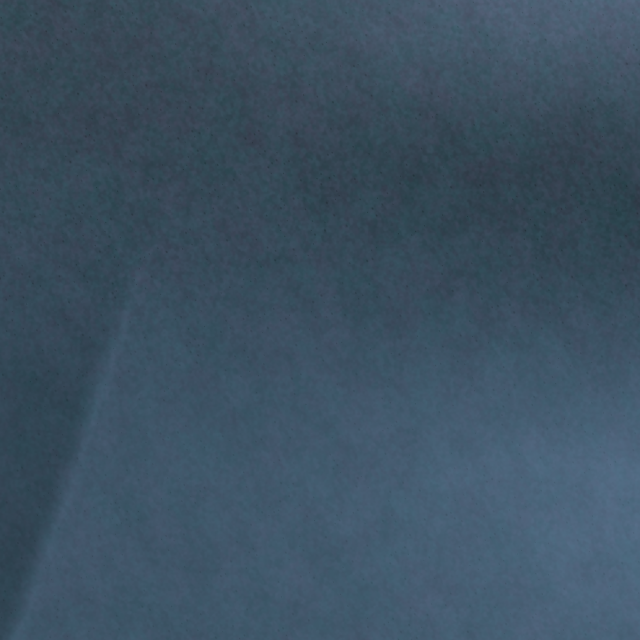
This texture is drawn by a WebGL 2 fragment shader. Its source:

```glsl
#version 300 es
precision highp float;
// Slate-blue matte cloth with a slanting fold, a soft dark band and fine grain.

#define SHADE vec3(0.168, 0.232, 0.274)
#define LIGHT vec3(0.312, 0.402, 0.488)
#define FOLD_BASE 0.022
#define FOLD_SLOPE 0.350
#define GRAIN_CELLS 130.0
#define GRAIN_DEPTH 0.26
#define MOTTLE_CELLS 26.0
#define MOTTLE_DEPTH 0.11
#define TINT_DEPTH 0.034
#define SPECK_CELLS 105.0
#define SPECK_SHARE 0.10
#define SPECK_DEPTH 0.24

uniform vec2 u_resolution;
out vec4 fragColor;

vec3 hash3(vec2 cell) {
    vec3 q = fract(cell.xyx * vec3(0.1031, 0.1030, 0.0973));
    q += dot(q, q.yxz + 33.33);
    return fract((q.xxy + q.yzz) * q.zyx);
}

// Smooth cellular noise: random cell values blended by distance, about -0.5 to 0.5.
vec2 cellNoise(vec2 p) {
    vec2 base = floor(p);
    vec2 total = vec2(0.0);
    float weights = 0.0;
    for (int y = -1; y <= 1; y++) {
        for (int x = -1; x <= 1; x++) {
            vec2 cell = base + vec2(x, y);
            vec3 h = hash3(cell);
            vec2 d = cell + 0.2 + 0.6 * h.xy - p;
            float w = exp(-5.0 * dot(d, d));
            total += w * (vec2(h.z, hash3(cell + 71.0).x) - 0.5);
            weights += w;
        }
    }
    return total / weights;
}

// Sparse soft dots, one at most in each cell.
float specks(vec2 p) {
    vec2 cell = floor(p);
    vec3 h = hash3(cell + 19.0);
    vec2 d = p - cell - 0.35 - 0.3 * h.xy;
    float size = mix(0.16, 0.34, h.x);
    return step(1.0 - SPECK_SHARE, h.z) * (1.0 - smoothstep(0.0, size, length(d)));
}

// Broad light: a bright lower sheet, a dark band and a lit top corner.
float sheetLevel(vec2 p) {
    float band = mix(0.82, 0.70, p.x) + 0.012 * sin(7.0 * p.x + 1.0);
    float below = 1.0 - smoothstep(0.22, band + 0.02, p.y);
    float above = smoothstep(band - 0.02, 1.03, p.y);
    float bandLevel = mix(0.25, 0.13, smoothstep(0.3, 1.0, p.x));
    vec2 glow = (p - vec2(1.02, 0.23)) / vec2(0.42, 0.33);
    float lower = 0.57 + 0.07 * p.x + 0.40 * exp(-dot(glow, glow));
    float upper = mix(0.32, 0.92, smoothstep(0.05, 1.0, p.x));
    return bandLevel + below * (lower - bandLevel) + above * (upper - bandLevel);
}

void main() {
    vec2 p = gl_FragCoord.xy / u_resolution;
    vec2 slant = vec2(p.x + 0.6 * p.y, 0.75 * p.y - 0.45 * p.x);

    // Fold: shadow on its left, a faint lit ridge along the edge.
    float wobble = 0.004 * sin(9.0 * p.y) + 0.0015 * sin(31.0 * p.y);
    float side = p.x - FOLD_BASE - FOLD_SLOPE * p.y - wobble;
    float foldFade = 1.0 - smoothstep(0.38, 0.80, p.y);
    float shadow = (1.0 - smoothstep(-0.035, 0.006, side)) * foldFade;
    float ridge = exp(-pow((side - 0.004) / 0.008, 2.0));
    float level = mix(sheetLevel(p), 0.19 + 0.10 * p.y, shadow);
    level += ridge * mix(0.035, 0.09, foldFade);

    // Surface: slanted fine grain, wide mottling and dark pits.
    vec2 grain = cellNoise(slant * GRAIN_CELLS);
    vec2 fine = cellNoise(p * GRAIN_CELLS * 1.9 + 40.0);
    vec2 mottle = cellNoise(slant * MOTTLE_CELLS + 9.0);
    float rough = mix(0.75, 1.15, smoothstep(0.3, 0.7, p.y));
    level += rough * GRAIN_DEPTH * (0.6 * grain.x + 0.45 * fine.x);
    level += MOTTLE_DEPTH * mottle.x;
    level -= rough * SPECK_DEPTH * specks(slant * SPECK_CELLS);

    // Colour: slate ramp with slight rose and teal flecks, greyer at the top.
    vec3 colour = mix(SHADE, LIGHT, level);
    float tint = TINT_DEPTH * rough * (0.6 * mottle.y + 0.7 * grain.y);
    colour += tint * vec3(1.0, -0.45, 0.1);
    float height = smoothstep(0.35, 1.0, p.y);
    colour += mix(vec3(-0.006, 0.002, 0.006), vec3(0.008, 0.0, -0.004), height);
    fragColor = vec4(clamp(colour, 0.0, 1.0), 1.0);
}
```
